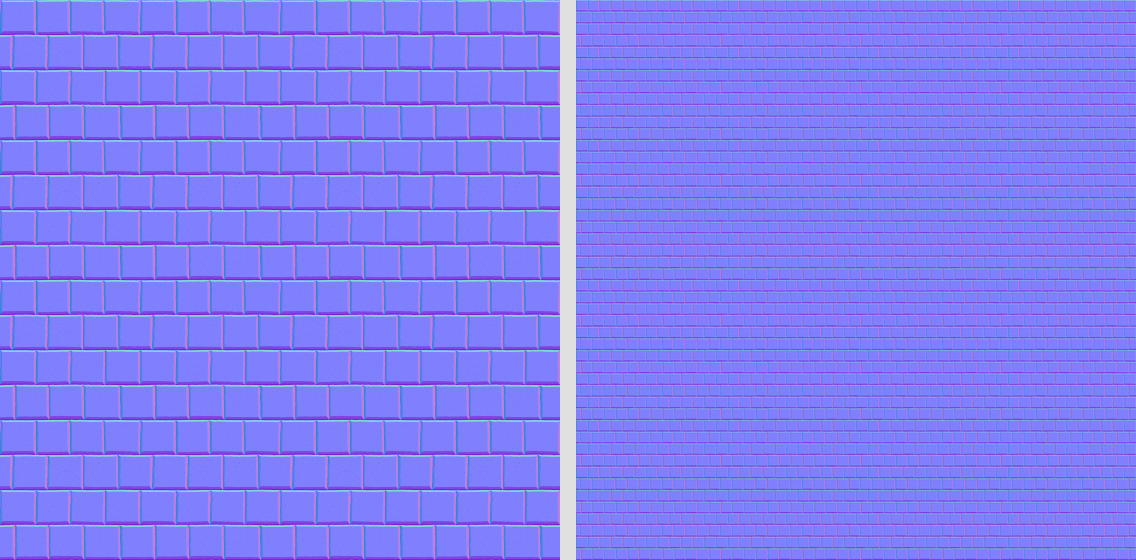
Left, the tile; right, the same tile 3 across and 3 down.
A Shadertoy shader for this texture map:

```glsl
// Tangent-space normal map of a wall of square bevelled tiles, 16 by 16, in shifted courses.
// Signed distances to the nearest joints choose the bevel that tilts the surface;
// wrapped gradient noise roughens the edges and hashed dents pit the faces (4 by 4 block).

vec2 hash2(vec2 p) {
    vec2 k = vec2(dot(p, vec2(127.1, 311.7)), dot(p, vec2(269.5, 183.3)));
    return fract(sin(k) * 43758.55);
}

// Gradient noise that wraps after "period" lattice cells.
float gradientNoise(vec2 p, float period) {
    vec2 cell = floor(p), f = p - cell;
    vec2 w = f * f * f * (f * (f * 6.0 - 15.0) + 10.0);
    float corner[4];
    for (int i = 0; i < 4; i++) {
        vec2 o = vec2(i & 1, i >> 1);
        vec2 gradient = hash2(mod(cell + o, period)) * 2.0 - 1.0;
        corner[i] = dot(gradient, f - o);
    }
    return mix(mix(corner[0], corner[1], w.x), mix(corner[2], corner[3], w.x), w.y);
}

// Tilt of small round dents, at most one per grid cell.
vec2 dentTilt(vec2 p) {
    vec2 g = p * 9.0;
    vec2 id = mod(floor(g), 36.0);
    vec2 rnd = hash2(id + 71.0);
    vec2 q = fract(g) - 0.3 - 0.4 * hash2(id + 19.0);
    float radius = mix(0.12, 0.28, rnd.y);
    float strength = step(rnd.x, 0.2) * mix(0.1, 0.35, rnd.y);
    return -q / radius * strength * smoothstep(1.0, 0.4, length(q) / radius);
}

void mainImage(out vec4 fragColor, in vec2 fragCoord) {
    vec2 p = fragCoord / iResolution.xy * 16.0;
    float aa = 10.0 / iResolution.y;

    // Horizontal joints, slightly uneven
    float fine = gradientNoise(p * 9.0, 36.0);
    float y = p.y - 0.025 * gradientNoise(p + 0.37, 4.0) - 0.012 * fine;
    float row = floor(y);
    float dy = y - round(y);

    // Vertical joints, shifted per course, each one nudged and leaning
    float course = mod(row, 4.0);
    float shift = mod(course, 2.0) > 0.5 ? 0.0 : 0.41 - 0.03 * course;
    float x = p.x - shift;
    float joint = round(x);
    vec2 nudge = hash2(vec2(mod(joint, 4.0), course) + 5.0) - 0.5;
    float rough = gradientNoise(p * 7.0 + 0.5, 28.0);
    float dx = x - joint - 0.06 * nudge.x - 0.05 * nudge.y * (fract(y) - 0.5) - 0.015 * rough;

    // Bevel widths vary per tile, the lower one also along its length
    float column = joint - step(dx, 0.0);
    vec2 tile = hash2(vec2(mod(column, 4.0), course) + 43.0);
    float across = x - column - 0.5;
    float right = 1.0 - smoothstep(-aa, aa, dx);
    float lower = smoothstep(-aa, aa, dy);
    float widthX = mix(0.058, 0.066, right) + 0.02 * (tile.x - 0.5) + 0.012 * rough;
    float widthY = mix(0.05, 0.1 + 0.03 * (tile.y - 0.5) + 0.05 * across * (tile.x - 0.5), lower);
    float u = abs(dx) / widthX;
    float v = abs(dy) / widthY;

    // Bevel tilts, steeper next to the joint
    float tiltX = mix(-0.38 - 0.22 * smoothstep(0.6, 0.1, u), 0.47 + 0.15 * fine, right);
    float tiltY = mix(0.7, -0.45 - 0.32 * smoothstep(0.5, 0.15, v), lower);
    float bevelX = 1.0 - smoothstep(-aa, aa, abs(dx) - widthX);
    float bevelY = 1.0 - smoothstep(-aa, aa, abs(dy) - widthY);
    float mitre = smoothstep(-0.25, 0.25, u - v);
    vec2 bevel = mix(vec2(tiltX * bevelX, 0.0), vec2(0.0, tiltY * bevelY), mitre);

    // Faces: dents and a faint grain
    float face = (1.0 - bevelX) * (1.0 - bevelY);
    vec2 grain = vec2(gradientNoise(p * 14.0, 56.0), gradientNoise(p * 14.0 + 0.5, 56.0));
    vec2 tilt = bevel + face * dentTilt(p) + 0.035 * grain;

    vec3 normal = vec3(tilt, 0.99 - 0.5 * length(tilt));
    fragColor = vec4(0.5 + 0.5 * normal, 1.0);
}
```
